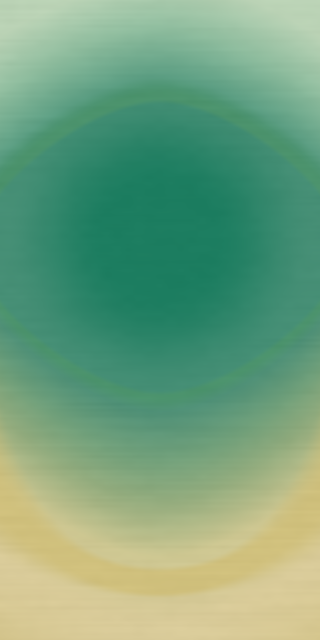
A WebGL 2 fragment shader for this background:

```glsl
#version 300 es
precision highp float;

uniform vec2 u_resolution;
out vec4 fragColor;

// Lengths are in canvas widths; y runs from 0 to 2
#define RING_CENTER vec2(0.5, 1.227)
#define RING_RADII vec2(0.597, 0.476)
#define RING_POWER 1.5
#define CORE_CENTER vec2(0.5, 1.255)
#define CORE_INNER 0.17
#define CORE_OUTER 0.50
#define ARC_BEND 0.9
#define ARC_TOP 0.221
#define ARC_BOTTOM 0.138
#define STREAK_AMOUNT 0.014

const vec3 CORE = vec3(0.11, 0.49, 0.376);
const vec3 RIM = vec3(0.275, 0.56, 0.46);
const vec3 OLIVE = vec3(0.295, 0.575, 0.425);
const vec3 SEA = vec3(0.32, 0.595, 0.49);
const vec3 MINT = vec3(0.56, 0.74, 0.62);
const vec3 MIST = vec3(0.73, 0.825, 0.71);
const vec3 MOSS = vec3(0.45, 0.63, 0.48);
const vec3 SAGE = vec3(0.57, 0.67, 0.49);
const vec3 SAND = vec3(0.80, 0.775, 0.565);
const vec3 CREAM = vec3(0.85, 0.795, 0.60);
const vec3 GOLD = vec3(0.81, 0.74, 0.455);

float hash(vec2 p) {
    return fract(sin(dot(p, vec2(127.1, 311.7))) * 43758.55);
}

float noise(vec2 p) {
    vec2 i = floor(p), f = fract(p);
    f = f * f * (3.0 - 2.0 * f);
    return mix(mix(hash(i), hash(i + vec2(1, 0)), f.x),
               mix(hash(i + vec2(0, 1)), hash(i + vec2(1, 1)), f.x), f.y);
}

float ramp(float a, float b, float x) {
    return clamp((x - a) / (b - a), 0.0, 1.0);
}

// Rounded diamond norm, equal to 1 on the ring
float ringField(vec2 p) {
    vec2 q = p - RING_CENTER;
    q = sqrt(q * q + vec2(0.009, 0.0001)) / RING_RADII;
    return pow(pow(q.x, RING_POWER) + pow(q.y, RING_POWER), 1.0 / RING_POWER);
}

vec3 upperGlow(float r) {
    vec3 c = mix(OLIVE, SEA, ramp(1.06, 1.16, r));
    c = mix(c, MINT, ramp(1.10, 1.47, r));
    return mix(c, MIST, ramp(1.47, 1.80, r));
}

vec3 lowerGlow(float r) {
    vec3 c = mix(OLIVE, SEA - vec3(0.01, 0.03, 0.025), ramp(1.04, 1.12, r));
    c = mix(c, MOSS, ramp(1.12, 1.44, r));
    c = mix(c, SAGE, ramp(1.44, 1.69, r));
    c = mix(c, SAND, ramp(1.69, 2.06, r));
    return mix(c, CREAM, ramp(2.06, 2.5, r));
}

void main() {
    vec2 p = gl_FragCoord.xy / u_resolution;
    p.y *= 2.0;
    float side = 4.0 * (p.x - 0.5) * (p.x - 0.5);
    float r = ringField(p);

    // Outer glow: mint above, sand below
    float below = smoothstep(0.15, -0.15, p.y - RING_CENTER.y);
    vec3 color = mix(upperGlow(r), lowerGlow(r + 0.14 * side * ramp(1.0, 1.4, r)), below);

    // Golden arc, spreading and softening upward at the sides
    float arc = p.y - ARC_BEND * (p.x - 0.5) * (p.x - 0.5);
    float soft = 0.012 + 0.30 * side * side;
    float band = smoothstep(ARC_BOTTOM - 0.01 - 0.11 * side, ARC_BOTTOM + 0.01 + 0.02 * side, arc)
               * smoothstep(ARC_TOP + soft, ARC_TOP - 0.012, arc);
    color = mix(color, GOLD, band * 0.75);

    // Warm tint in the bottom corners
    color = mix(color, GOLD, 0.3 * side * ramp(0.2, 0.0, p.y));

    // Dark round core inside the ring
    float d = length(p - CORE_CENTER);
    float shade = smoothstep(CORE_INNER, CORE_OUTER, d + 0.015 * (noise(p * 9.0) - 0.5));
    vec3 inner = mix(CORE, RIM, shade);
    color = mix(inner, color, smoothstep(0.98, 1.02, r));

    // Faint brushed streaks and soft mottling
    float streak = noise(p * vec2(3.0, 110.0)) + noise(p * vec2(7.0, 50.0)) - 1.0;
    color += streak * STREAK_AMOUNT * mix(0.25, 1.0, smoothstep(0.7, 1.2, r));
    color += (noise(p * vec2(30.0, 45.0)) - 0.5) * STREAK_AMOUNT * 0.6;

    fragColor = vec4(color, 1.0);
}
```
